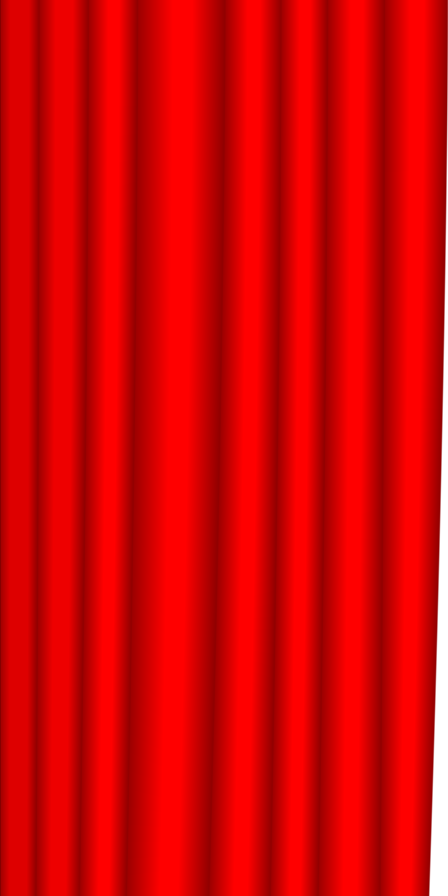
This texture is drawn by a WebGL 2 fragment shader. Its source:

```glsl
#version 300 es
precision highp float;

uniform vec2 u_resolution;
out vec4 fragColor;

const int FOLDS = 8;

// Seam positions across the cloth, at the rail and at the hem
const float railSeams[9] = float[](0.0, 0.088, 0.198, 0.308, 0.503, 0.628, 0.732, 0.859, 1.0);
const float hemSeams[9] = float[](0.0, 0.081, 0.178, 0.283, 0.467, 0.604, 0.711, 0.849, 0.958);

float seamAt(int i, float drop) {
    return mix(railSeams[i], hemSeams[i], pow(drop, 1.6));
}

// Brightness across one fold: rise, lit plateau, deeper fall
float foldShade(float u, float peak) {
    float rise = mix(0.61, 1.0, clamp(u / 0.4, 0.0, 1.0));
    float fall = mix(1.0, 0.56, clamp((u - 0.62) / 0.38, 0.0, 1.0));
    return min(min(rise, fall), peak);
}

void main() {
    vec2 uv = gl_FragCoord.xy / u_resolution;
    float drop = clamp(1.0 - uv.y, 0.0, 1.0);
    float pixel = 1.0 / u_resolution.x;

    // Each fold covers the one to its left, with a softened seam
    float shade = 0.0;
    for (int i = 0; i < FOLDS; i++) {
        float left = seamAt(i, drop);
        float right = seamAt(i + 1, drop);
        float u = clamp((uv.x - left) / (right - left), 0.0, 1.0);
        float peak = min(0.87 + 0.065 * float(i), 1.0);
        float cover = smoothstep(-pixel, pixel, uv.x - left);
        shade = mix(shade, foldShade(u, peak), cover);
    }
    vec3 cloth = vec3(shade, 0.0, 0.0);

    // White wall beyond the swaying right edge
    float edge = seamAt(FOLDS, drop);
    float wall = smoothstep(-pixel, pixel, uv.x - edge);
    fragColor = vec4(mix(cloth, vec3(1.0), wall), 1.0);
}
```
